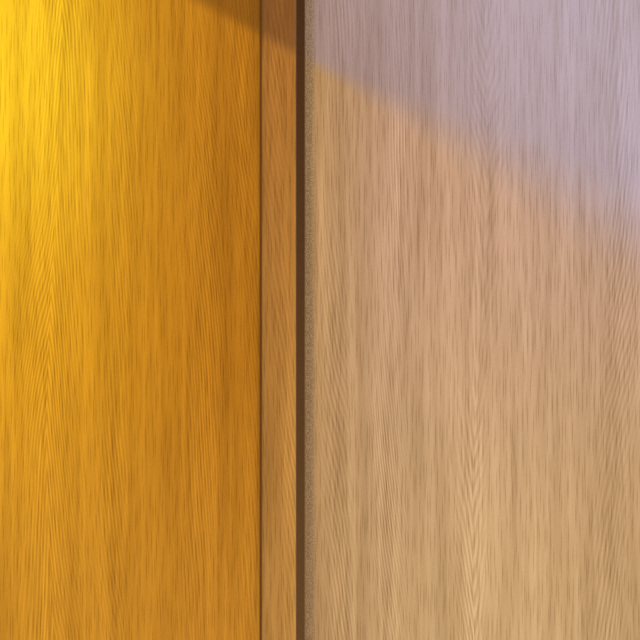
Write a WebGL 2 fragment shader that draws this texture.

```glsl
#version 300 es
precision highp float;
// Two veneered wood panels with a narrow strip between them: a warm lamp glow
// on the left, cool daylight and a slanted soft shadow at the upper right.
// Grain is stretched noise, cellular pores and slanted, warped sine ridges.

#define SEAM_X 0.4075
#define GAP_LEFT 0.4625
#define GAP_RIGHT 0.4765
#define SHADOW_START 0.306
#define SHADOW_SLOPE 0.53
#define FIBRE_AMOUNT 0.15
#define RIDGE_AMOUNT 0.065
#define RIDGE_FREQ 24.0
#define PORE_AMOUNT 0.10

uniform vec2 u_resolution;
out vec4 fragColor;

const int RIDGES = 9;
// centre x, half width, line slope left of the centre, slope right of it
const vec4 RIDGE[RIDGES] = vec4[RIDGES](
  vec4(0.085, 0.050, 8.0, -8.0), vec4(0.185, 0.022, -8.0, -8.0),
  vec4(0.310, 0.030, -9.0, -9.0), vec4(0.388, 0.020, -8.0, -8.0),
  vec4(0.443, 0.018, -6.0, -6.0), vec4(0.525, 0.024, -8.0, -8.0),
  vec4(0.615, 0.025, -9.0, -9.0), vec4(0.750, 0.024, -5.0, 5.0),
  vec4(0.960, 0.026, 6.0, 6.0));

float hash(vec2 p) {
  vec3 q = fract(vec3(p.xyx) * 0.1031);
  q += dot(q, q.yzx + 33.33);
  return fract((q.x + q.y) * q.z);
}

float noise(vec2 p) {
  vec2 i = floor(p), f = fract(p);
  f = f * f * (3.0 - 2.0 * f);
  return mix(mix(hash(i), hash(i + vec2(1, 0)), f.x),
             mix(hash(i + vec2(0, 1)), hash(i + vec2(1, 1)), f.x), f.y);
}

float band(float x, float a, float b, float soft) {
  return smoothstep(a - soft, a + soft, x) * (1.0 - smoothstep(b - soft, b + soft, x));
}

// Long vertical fibres, from broad bands to hairlines, centred on zero
float fibres(vec2 p) {
  float sum = 0.0, weight = 0.30;
  vec2 scale = vec2(26.0, 1.3);
  for (int i = 0; i < 4; i++) {
    sum += weight * (noise(p * scale + float(i) * 17.3) - 0.5);
    scale *= vec2(2.15, 2.0);
    weight *= 1.08;
  }
  return sum;
}

// Cellular noise: one short dark dash near a jittered point in each cell
float pores(vec2 p) {
  vec2 q = p * vec2(170.0, 16.0);
  vec2 cell = floor(q), f = fract(q);
  float nearest = 1.0;
  for (int x = -1; x <= 1; x++)
    for (int y = -1; y <= 1; y++) {
      vec2 o = vec2(x, y);
      vec2 site = o + vec2(hash(cell + o), hash(cell + o + 71.7));
      nearest = min(nearest, length((f - site) * vec2(1.5, 1.0)));
    }
  return 1.0 - smoothstep(0.0, 0.55, nearest);
}

// Slanted and V-shaped growth lines inside soft vertical zones
float ridges(vec2 p) {
  float warp = 0.14 * noise(p * vec2(16.0, 3.0)) + 0.03 * noise(p * vec2(70.0, 9.0));
  float sum = 0.0;
  for (int i = 0; i < RIDGES; i++) {
    float d = p.x - RIDGE[i].x + 0.012 * sin(p.y * 5.0 + float(i));
    float slope = d < 0.0 ? RIDGE[i].z : RIDGE[i].w;
    float zone = exp(-pow(d / RIDGE[i].y, 2.0));
    float patches = 0.35 + 0.9 * noise(vec2(p.x * 30.0, p.y * 4.0 + float(i) * 9.0));
    sum += zone * patches * sin(6.2832 * RIDGE_FREQ * (p.y - slope * d + warp));
  }
  return sum;
}

vec3 leftPanel(vec2 p) {
  vec3 col = mix(vec3(0.84, 0.58, 0.12), vec3(0.69, 0.43, 0.10), smoothstep(0.0, 0.40, p.x));
  col = mix(col, vec3(0.76, 0.51, 0.17), 0.6 * (1.0 - smoothstep(0.0, 0.5, p.y)));
  vec2 g = (p - vec2(0.02, 0.91)) / vec2(0.17, 0.30);
  return col + vec3(0.13, 0.18, 0.02) * exp(-dot(g, g));
}

vec3 rightPanel(vec2 p) {
  vec3 col = mix(vec3(0.765, 0.61, 0.425), vec3(0.755, 0.59, 0.465), smoothstep(0.05, 0.75, p.y));
  col = mix(vec3(0.71, 0.54, 0.35), col, smoothstep(0.47, 0.62, p.x));
  return col + vec3(0.0, 0.015, 0.05) * smoothstep(0.65, 1.0, p.x) * smoothstep(0.2, 0.8, p.y);
}

void main() {
  vec2 p = gl_FragCoord.xy / u_resolution;
  float soft = 0.6 / u_resolution.x + 0.0008;

  // Panels and the strip between them
  vec3 strip = mix(vec3(0.72, 0.51, 0.25), vec3(0.66, 0.42, 0.17), p.y);
  vec3 col = mix(leftPanel(p), strip, smoothstep(SEAM_X - soft, SEAM_X + soft, p.x));
  col = mix(col, rightPanel(p), smoothstep(GAP_LEFT - soft, GAP_LEFT + soft, p.x));

  // Slanted shadow, softer to the right, tinted by daylight there
  float edge = 1.0 - SHADOW_SLOPE * (p.x - SHADOW_START);
  float blur = 0.015 + 0.09 * smoothstep(0.45, 1.0, p.x);
  float shade = smoothstep(edge - blur, edge + blur, p.y);
  vec3 cool = mix(vec3(0.65, 0.53, 0.49), vec3(0.72, 0.64, 0.67), smoothstep(0.5, 1.0, p.x + 0.4 * (p.y - 0.8)));
  col = mix(col, p.x > GAP_LEFT ? cool : col * vec3(0.80, 0.79, 0.90), shade);

  // Grain, weaker in the hazy daylight
  float grain = FIBRE_AMOUNT * fibres(p) * 1.6 + RIDGE_AMOUNT * ridges(p) - PORE_AMOUNT * (pores(p) - 0.3);
  grain *= 1.0 - 0.35 * shade;
  col *= 1.0 + grain * vec3(0.85, 1.0, 1.25);

  // Thin seam, dark gap and its speckled grey lip
  float speck = hash(floor(p * 400.0)) - 0.5;
  col *= 1.0 - 0.14 * exp(-abs(p.x - SEAM_X) / 0.007);
  col = mix(col, vec3(0.36, 0.21, 0.09), 0.85 * band(p.x, SEAM_X - 0.0018, SEAM_X + 0.0018, soft));
  float lip = step(GAP_RIGHT, p.x) * (1.0 - smoothstep(GAP_RIGHT + 0.004, GAP_RIGHT + 0.022, p.x));
  col = mix(col, vec3(0.52, 0.41, 0.29) * (1.0 + 0.18 * speck), 0.8 * lip);
  vec3 gap = mix(vec3(0.39, 0.27, 0.15), vec3(0.29, 0.18, 0.10), p.y);
  col = mix(col, gap, band(p.x, GAP_LEFT, GAP_RIGHT, soft));

  fragColor = vec4(clamp(col + 0.012 * speck, 0.0, 1.0), 1.0);
}
```
